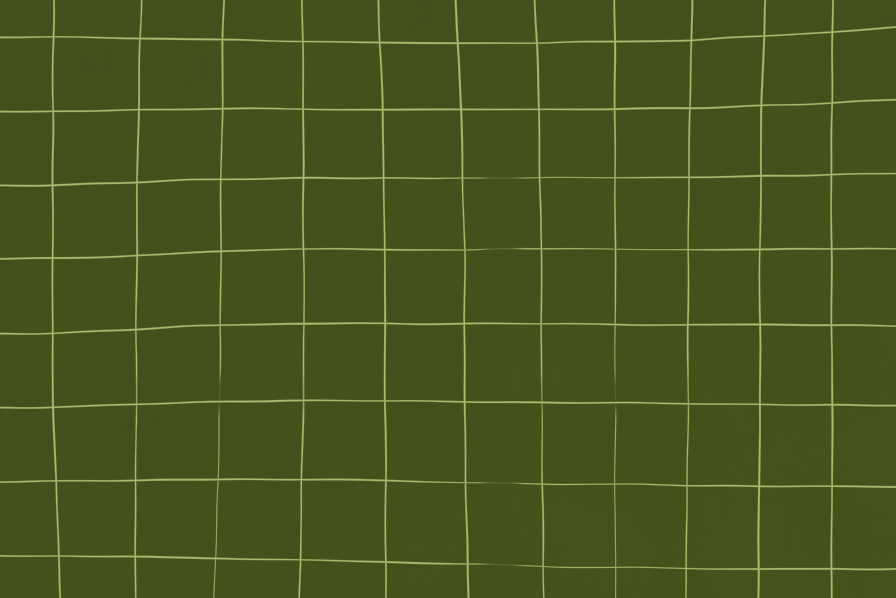
This pattern is drawn by a Shadertoy shader. Its source:

```glsl
// A hand-drawn grid of pale green lines on a flat olive ground.
// Each line is a bent coordinate curve with gradient-noise wobble; its
// pressure varies along its length and fades to thin, broken stretches.

const float PI = 3.14159265;
const int COLUMNS = 11;
const int ROWS = 8;
const float ASPECT = 1.5;
const float FIRST_COLUMN = 0.0977;
const float COLUMN_STEP = 0.1305;
const float FIRST_ROW = 0.9375;
const float ROW_STEP = 0.1238;
const float THIN = 0.0008;          // half widths, in canvas heights
const float THICK = 0.0017;
const float WOBBLE = 0.0028;
const float GAP_HEIGHT = 0.34;      // where worn columns break
const float GAP_ACROSS = 0.84;      // where worn rows break
const vec3 GROUND = vec3(0.259, 0.311, 0.108);
const vec3 GROUND_WARM = vec3(0.274, 0.328, 0.106);
const vec3 INK = vec3(0.66, 0.735, 0.425);

vec2 gradientAt(vec2 cell) {
    float h = fract(sin(dot(cell, vec2(127.1, 311.7))) * 43758.5);
    return vec2(cos(2.0 * PI * h), sin(2.0 * PI * h));
}

float gradientNoise(vec2 p) {
    vec2 i = floor(p), f = fract(p);
    vec2 u = f * f * f * (f * (f * 6.0 - 15.0) + 10.0);
    vec2 e = vec2(1.0, 0.0);
    float a = dot(gradientAt(i), f);
    float b = dot(gradientAt(i + e.xy), f - e.xy);
    float c = dot(gradientAt(i + e.yx), f - e.yx);
    float d = dot(gradientAt(i + e.xx), f - e.xx);
    return mix(mix(a, b, u.x), mix(c, d, u.x), u.y);
}

// Horizontal position of a column at height y
float columnCurve(float i, float y) {
    float t = 2.0 * y - 1.0;
    float bow = 0.0273 * sin(PI * (i - 1.0) / 8.0);
    float topBend = 0.0117 * cos(2.0 * PI * (i - 1.2) / 7.5) - 0.003;
    float footBend = -0.0176 * exp(-0.17 * i) * cos(2.0 * PI * (i - 2.4) / 6.0);
    return FIRST_COLUMN + COLUMN_STEP * i + bow + t * t * (t > 0.0 ? topBend : footBend);
}

// Height of a row at fraction s of the canvas width
float rowCurve(float j, float s) {
    float k = j / float(ROWS - 1);
    float inner = sin(PI * k);
    float lift = 0.0176 * smoothstep(0.0, 0.35, s) * inner;
    float tilt = s * s * s * mix(-0.0176, 0.0215, k);
    float sag = 0.088 * (1.0 - inner) * s * s * (1.0 - s);
    return FIRST_ROW - ROW_STEP * j + lift - tilt - sag;
}

float wobble(float along, float seed) {
    return WOBBLE * gradientNoise(vec2(along * 8.0, seed * 3.7 + 0.5));
}

// Box-filtered coverage of one stroke; gap is the distance from its break
float stroke(float d, float along, float seed, float wear, float gap, float px) {
    float pressure = 0.72 + 0.7 * gradientNoise(vec2(along * 5.0 + 9.0, seed * 5.3));
    pressure = clamp(pressure - 0.75 * wear, 0.0, 1.0);
    float halfWidth = mix(THIN, THICK, pressure);
    float r = 0.6 * px;
    float cover = max(min(d + r, halfWidth) - max(d - r, -halfWidth), 0.0) / (2.0 * r);
    float broken = wear * (1.0 - smoothstep(0.012, 0.045, abs(gap)));
    return cover * (1.0 - 0.8 * broken);
}

void mainImage(out vec4 fragColor, in vec2 fragCoord) {
    vec2 uv = fragCoord / iResolution.xy;
    vec2 p = uv * vec2(ASPECT, 1.0);
    float px = 1.0 / iResolution.y;
    float ink = 0.0;

    // Columns: worn ones thin out towards the foot
    for (int n = 0; n < COLUMNS; n++) {
        float i = float(n);
        float d = p.x - columnCurve(i, p.y) - wobble(p.y, i);
        float worn = smoothstep(0.0, 0.9, cos(2.0 * PI * (i - 2.0) / 5.0));
        float wear = worn * smoothstep(0.65, 0.35, p.y);
        ink = max(ink, stroke(d, p.y, i, wear, p.y - GAP_HEIGHT, px));
    }

    // Rows: worn ones thin out right of the middle
    for (int n = 0; n < ROWS; n++) {
        float j = float(n);
        float seed = j + 20.0;
        float d = p.y - rowCurve(j, uv.x) - wobble(p.x, seed);
        float worn = smoothstep(0.0, 0.9, cos(2.0 * PI * (j - 2.5) / 4.0));
        float wear = worn * smoothstep(0.68, 0.82, p.x) * smoothstep(1.3, 1.0, p.x);
        ink = max(ink, stroke(d, p.x, seed, wear, p.x - GAP_ACROSS, px));
    }

    // Faint mottling, warmer towards the lower right
    float mottle = gradientNoise(p * 5.0) + 0.4 * gradientNoise(p * 40.0);
    float warmth = 0.2 + 0.35 * mottle + 0.4 * uv.x * (1.0 - uv.y);
    vec3 ground = mix(GROUND, GROUND_WARM, clamp(warmth, 0.0, 1.0));
    fragColor = vec4(mix(ground, INK, ink), 1.0);
}
```
